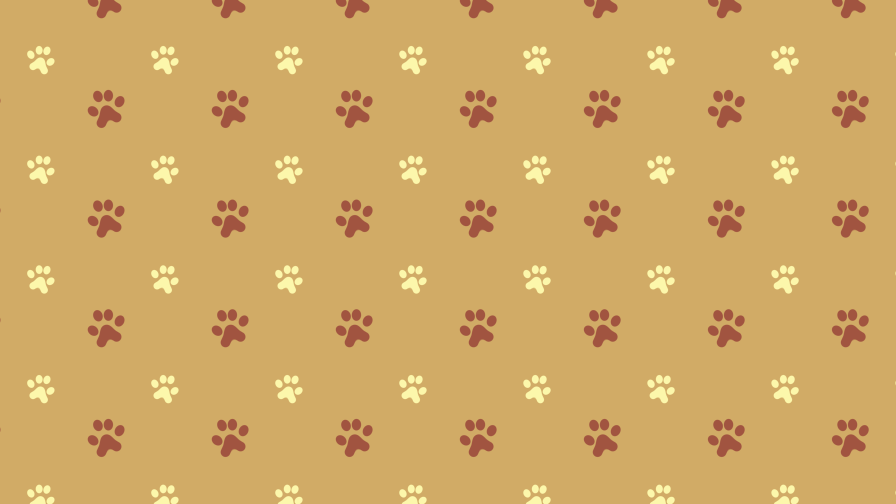
This pattern is drawn by a Shadertoy shader. Its source:

```glsl
float capsule(vec2 p, vec2 a, vec2 b, float radius) {
    vec2 pa = p - a, ba = b - a;
    return length(pa - ba * clamp(dot(pa, ba) / dot(ba, ba), 0.0, 1.0)) - radius;
}

float smoothUnion(float a, float b, float k) {
    float h = max(k - abs(a - b), 0.0) / k;
    return min(a, b) - 0.25 * k * h * h;
}

float ellipse(vec2 p, vec2 radii) {
    float k = length(p / radii);
    return k * (k - 1.0) / max(length(p / (radii * radii)), 1e-4);
}

// Tilted paw, about one unit from centre to edge
float paw(vec2 p) {
    // Pad: two lobes blended below a rounded top
    vec2 top = vec2(0.03, -0.10);
    float d = smoothUnion(capsule(p, top, vec2(-0.25, -0.72), 0.26),
                          capsule(p, top, vec2(0.56, -0.42), 0.26), 0.28);

    // Toes: ovals fanning out from the pad
    vec2 toes[4] = vec2[](vec2(-0.70, -0.09), vec2(-0.44, 0.71),
                          vec2(0.12, 0.75), vec2(0.72, 0.43));
    for (int i = 0; i < 4; i++) {
        vec2 axis = normalize(toes[i] - vec2(0.1, -0.75));
        vec2 q = p - toes[i];
        vec2 local = vec2(dot(q, vec2(axis.y, -axis.x)), dot(q, axis));
        d = min(d, ellipse(local, vec2(0.25, 0.31)));
    }
    return d;
}

// Coverage of a lattice of paws; a negative size.x mirrors them
float pawLattice(vec2 uv, vec2 centre, vec2 size) {
    vec2 period = vec2(0.2461, 0.2176);
    vec2 cell = (fract((uv - centre) / period + 0.5) - 0.5) * period;
    float d = paw(cell / size) * size.y;
    float pixel = 1.0 / iResolution.y;
    return 1.0 - smoothstep(-0.7 * pixel, 0.7 * pixel, d);
}

void mainImage(out vec4 fragColor, in vec2 fragCoord) {
    vec2 uv = fragCoord / iResolution.y;

    vec3 color = vec3(0.82, 0.67, 0.40);
    // Large brown paws
    color = mix(color, vec3(0.63, 0.33, 0.25),
                pawLattice(uv, vec2(0.2106, 0.7824), vec2(0.037)));
    // Small cream paws, mirrored and offset by half a repeat
    color = mix(color, vec3(0.99, 0.97, 0.67),
                pawLattice(uv, vec2(0.0810, 0.8796), vec2(-0.0275, 0.0275)));

    fragColor = vec4(color, 1.0);
}
```
